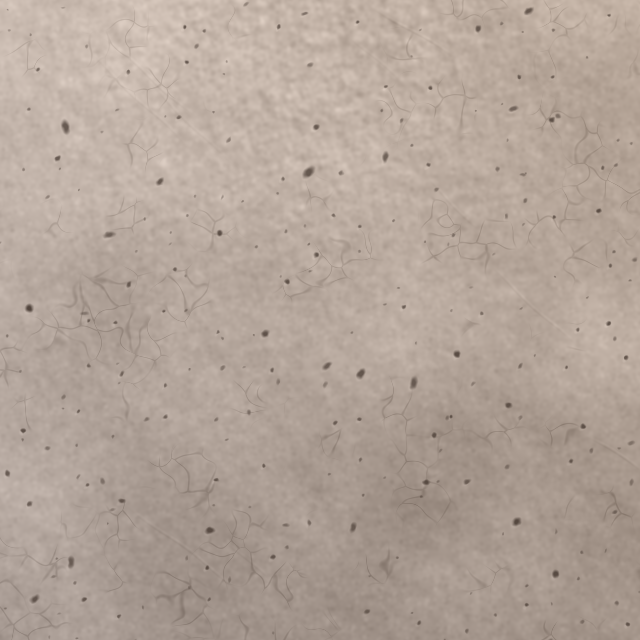
Reproduce this texture procedurally as a three.js fragment shader.

```glsl
// Weathered plaster wall: a soft tonal gradient with cloudy stains, fine grain
// and side-lit bumps, marked by hairline cracks, trowel scratches and dark pits.
// All texture comes from cellular noise: random blobs, cell borders and spots.

varying vec2 vUv;

const vec3 PLASTER = vec3(0.713, 0.655, 0.613);   // mean wall colour
const vec3 PIT_COLOR = vec3(0.25, 0.20, 0.17);
const vec3 WARM_SHIFT = vec3(0.006, -0.002, -0.014);
const vec2 TONE_SLOPE = vec2(-0.045, 0.115);      // brightness rise across and up
const vec2 STAIN_CENTER = vec2(0.56, 0.23);
const vec2 BUMPY_CENTER = vec2(0.50, 0.95);
const vec2 LIGHT_STEP = vec2(0.0022, 0.0034);
const vec2 TROWEL = vec2(0.79, -0.613);           // main stroke direction
const float STAIN_DEPTH = 0.030;
const float CLOUD_DEPTH = 0.034;
const float STREAK_DEPTH = 0.014;
const float GRAIN_DEPTH = 0.030;
const float CRACK_DEPTH = 0.075;
const float SCRATCH_DEPTH = 0.032;
const int SCRATCHES = 10;

vec3 hash3(vec2 p) {
  vec3 q = vec3(dot(p, vec2(127.1, 311.7)), dot(p, vec2(269.5, 183.3)),
                dot(p, vec2(419.2, 371.9)));
  return fract(sin(q) * 43758.545);
}

// Sum of smooth random blobs, one per cell, roughly -1 to 1.
float blobs(vec2 p) {
  vec2 cell = floor(p), local = fract(p);
  float sum = 0.0;
  for (int j = -1; j <= 1; j++)
    for (int i = -1; i <= 1; i++) {
      vec2 offset = vec2(float(i), float(j));
      vec3 rnd = hash3(cell + offset);
      vec2 d = offset + rnd.xy - local;
      float k = max(0.0, 1.0 - dot(d, d));
      sum += k * k * k * (rnd.z * 2.0 - 1.0);
    }
  return sum;
}

float layeredBlobs(vec2 p) {
  float sum = 0.0, amp = 1.0;
  for (int i = 0; i < 4; i++) {
    sum += amp * blobs(p);
    p = mat2(1.6, 1.2, -1.2, 1.6) * p + 17.3;
    amp *= 0.62;
  }
  return sum;
}

// Distance measure to the border between cells (F2 - F1).
float cellBorder(vec2 p) {
  vec2 cell = floor(p), local = fract(p);
  float near = 4.0, second = 4.0;
  for (int j = -1; j <= 1; j++)
    for (int i = -1; i <= 1; i++) {
      vec2 offset = vec2(float(i), float(j));
      float d = length(offset + hash3(cell + offset).xy - local);
      second = min(second, max(near, d));
      near = min(near, d);
    }
  return second - near;
}

// Tilted oval spots, at most one per cell; share is the filled part of cells.
float pits(vec2 p, float scale, float share, float minR, float maxR) {
  vec2 cell = floor(p * scale);
  vec3 place = hash3(cell + 5.7), form = hash3(cell + 91.3);
  vec2 d = p - (cell + 0.15 + 0.7 * place.xy) / scale;
  float turn = 0.9 + 1.8 * (form.x - 0.5);
  d = mat2(cos(turn), -sin(turn), sin(turn), cos(turn)) * d;
  d.x *= mix(0.5, 1.0, form.y);
  float r = mix(minR, maxR, form.z * form.z * form.z);
  float spot = 1.0 - smoothstep(r * 0.3, r + 0.0013, length(d));
  return spot * step(place.z, share) * mix(0.45, 1.0, form.y * 0.4 + form.z * 0.6);
}

float bumps(vec2 p) {
  vec2 q = vec2(dot(p, TROWEL), dot(p, vec2(-TROWEL.y, TROWEL.x)));
  return blobs(q * vec2(64.0, 44.0)) + 0.5 * blobs(q * 105.0 + 31.0);
}

// Faint straight strokes, each a dark line with a lit edge.
float scratches(vec2 p) {
  float sum = 0.0;
  for (int i = 0; i < SCRATCHES; i++) {
    vec3 rnd = hash3(vec2(float(i), 7.0)), form = hash3(vec2(float(i), 23.0));
    vec2 d = p - rnd.xy;
    float along = dot(d, TROWEL);
    float across = dot(d, vec2(-TROWEL.y, TROWEL.x)) + (form.x - 0.5) * 0.25 * along;
    across += 0.002 * sin(along * 40.0 + form.y * 6.3);
    float fade = 1.0 - smoothstep(0.3, 1.0, abs(along) / mix(0.05, 0.15, rnd.z));
    float dark = exp(-pow(across / 0.0016, 2.0));
    float lit = exp(-pow((across - 0.0035) / 0.0018, 2.0));
    sum += fade * (0.8 * lit - dark) * mix(0.4, 1.0, form.z);
  }
  return sum;
}

void main() {
  vec2 p = vUv;
  vec2 stroke = vec2(dot(p, TROWEL), dot(p, vec2(-TROWEL.y, TROWEL.x)));

  // Broad tone, stains and grain
  float tone = dot(p - 0.5, TONE_SLOPE);
  vec2 stain = (p - STAIN_CENTER) / vec2(0.36, 0.24);
  tone -= STAIN_DEPTH * exp(-dot(stain, stain));
  float cloud = layeredBlobs(p * 4.5 + 3.1);
  tone += CLOUD_DEPTH * cloud;
  tone += STREAK_DEPTH * blobs(stroke * vec2(7.0, 34.0));
  tone += GRAIN_DEPTH * (0.6 * blobs(p * 75.0) + 0.7 * blobs(p * 150.0 + 9.0));

  // Bumps lit from above, strongest near the top
  vec2 bumpy = (p - BUMPY_CENTER) / vec2(0.34, 0.36);
  float relief = mix(0.016, 0.062, exp(-dot(bumpy, bumpy)));
  tone += relief * (bumps(p - LIGHT_STEP) - bumps(p + LIGHT_STEP));

  // Broken hairline cracks and scratches
  vec2 bend = vec2(blobs(p * 28.0), blobs(p * 28.0 + 50.0));
  float crack = 1.0 - smoothstep(0.0, 0.11, cellBorder(p * 25.0 + 0.5 * bend));
  crack *= smoothstep(0.12, 0.6, blobs(p * 17.0 + 70.0) - 0.2 * cloud);
  tone += SCRATCH_DEPTH * scratches(p) - CRACK_DEPTH * crack;

  // Pits with a faint lit rim
  vec2 wobble = p + 0.0012 * vec2(blobs(p * 170.0), blobs(p * 170.0 + 40.0));
  float pit = max(pits(wobble, 13.0, 0.55, 0.0024, 0.0080),
                  0.6 * pits(wobble + 0.37, 23.0, 0.28, 0.0014, 0.0040));
  float rim = pits(wobble + vec2(0.003, 0.004), 13.0, 0.55, 0.0024, 0.0080);
  tone += 0.05 * rim * (1.0 - pit);

  vec3 color = PLASTER + tone + WARM_SHIFT * (p.x + p.y - 1.0);
  gl_FragColor = vec4(mix(color, PIT_COLOR, 0.88 * pit), 1.0);
}
```
